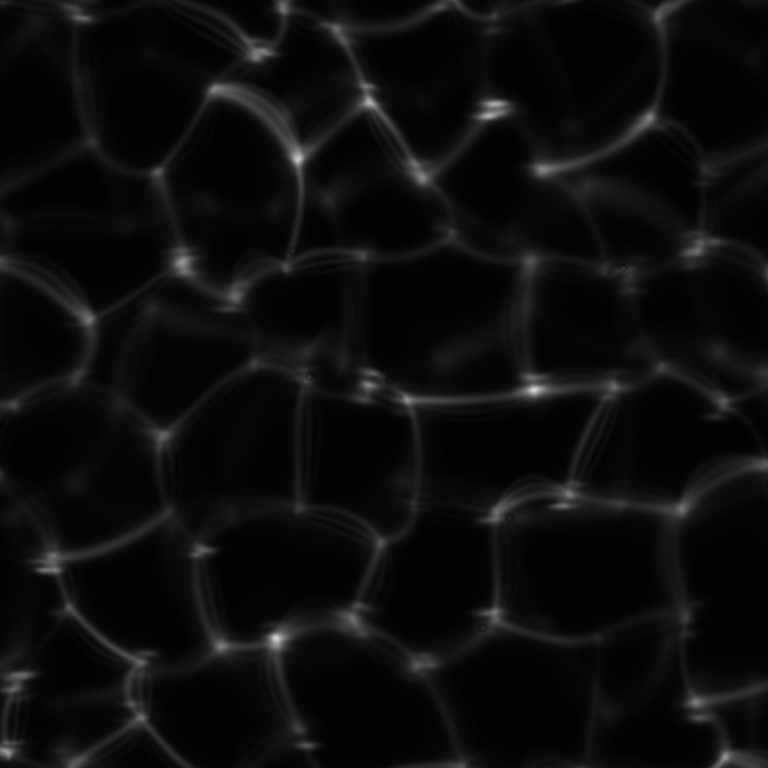
Reproduce this texture procedurally as a three.js fragment shader.

```glsl
// Dim, out-of-focus cell walls on black, as in a micrograph of soft tissue.
// A jittered honeycomb of nodes is joined by bowed, fringed, fading strands; nodes
// carry horizontal streaks, and a second, blurred network lies faintly behind.

varying vec2 vUv;

const vec3  BACKGROUND   = vec3(0.009, 0.002, 0.009);
const vec3  GLOW_TINT    = vec3(1.0, 0.99, 1.0);
const vec2  PITCH        = vec2(0.095, 0.165);  // node spacing
const vec2  JITTER       = vec2(0.85, 0.52);    // in units of PITCH
const float ZIGZAG       = 0.17;                // turns bricks into hexagons
const float WARP         = 0.04;
const float WOBBLE       = 0.013;
const float BOW          = 0.034;
const float FRINGE_BOW   = 0.0155;              // gap between parallel fringes
const float FRINGE_GAIN  = 0.7;
const float WALL_WIDTH   = 0.0074;
const float HALO_WIDTH   = 0.014;
const float HALO_GAIN    = 0.27;
const float WALL_DIM     = 0.055;
const float WALL_BRIGHT  = 0.25;
const float MIDDLE_FADE  = 0.3;
const float UPRIGHT_GAIN = 0.78;
const float KNOT_GAIN    = 0.48;
const vec2  STREAK_SIZE  = vec2(0.016, 0.0052);
const float GHOST_GAIN   = 0.26;
const float GHOST_BLUR   = 1.5;
const float HAZE         = 0.012;
const float DUST_GRID    = 7.0;
const float DUST_RADIUS  = 0.0045;

vec3 hash3(vec2 p) {
  vec3 q = fract(p.xyx * vec3(0.1031, 0.1030, 0.0973));
  q += dot(q, q.yxz + 33.33);
  return fract((q.xxy + q.yzz) * q.zyx);
}

float noise(vec2 p) {
  vec2 i = floor(p), f = fract(p);
  f = f * f * (3.0 - 2.0 * f);
  float low  = mix(hash3(i).x, hash3(i + vec2(1.0, 0.0)).x, f.x);
  float high = mix(hash3(i + vec2(0.0, 1.0)).x, hash3(i + 1.0).x, f.x);
  return mix(low, high, f.y);
}

vec2 noise2(vec2 p) { return vec2(noise(p + 5.0), noise(p + 40.0)) - 0.5; }

float gauss(float x) { return exp(-x * x); }

bool opensUpward(vec2 id) { return mod(id.x + id.y, 2.0) < 0.5; }

vec2 nodeAt(vec2 id, float seed) {
  vec2 shift = (hash3(id + seed).xy - 0.5) * JITTER;
  shift.y += opensUpward(id) ? ZIGZAG : -ZIGZAG;
  return (id + shift) * PITCH;
}

// One wall: a bent strand with soft halo and two weaker fringes on one side
float wall(vec2 p, vec2 a, vec2 b, vec3 rnd, float blur) {
  vec2 ab = b - a;
  float h = clamp(dot(p - a, ab) / dot(ab, ab), 0.0, 1.0);
  float arch = 4.0 * h * (1.0 - h);
  vec2 normal = normalize(vec2(-ab.y, ab.x));
  vec2 q = p - a - ab * h - normal * arch * (rnd.x - 0.5) * BOW;
  vec2 fringe = normal * (0.35 + 0.65 * arch) * FRINGE_BOW * (rnd.z < 0.5 ? -1.0 : 1.0);
  float width = WALL_WIDTH * blur * mix(0.75, 1.4, rnd.z);
  float d = length(q);
  float glow = gauss(d / width) + HALO_GAIN * exp(-d / (HALO_WIDTH * blur));
  glow += FRINGE_GAIN * rnd.x * (gauss(length(q - fringe) / (width * 0.65))
        + 0.5 * gauss(length(q - 1.8 * fringe) / (width * 0.6)));
  return glow * mix(WALL_DIM, WALL_BRIGHT, rnd.y * rnd.y) * (1.0 - MIDDLE_FADE * arch);
}

// Stacked horizontal streaks over a round glow
float knot(vec2 p, vec2 id) {
  float strength = hash3(id + 71.0).x;
  float light = 0.25 * gauss(length(p) / 0.021);
  for (int k = 0; k < 4; k++) {
    float row = float(k) - 1.5;
    vec3 rnd = hash3(id + 90.0 + 17.0 * row);
    vec2 offset = vec2((rnd.x - 0.5) * 0.026, row * 0.0105 + (rnd.y - 0.5) * 0.008);
    light += rnd.z * rnd.z * gauss(length((p - offset) / STREAK_SIZE));
  }
  return light * strength * sqrt(strength) * KNOT_GAIN;
}

float network(vec2 p, float seed, float blur, float knotGain) {
  vec2 base = floor(p / PITCH);
  float walls = 0.0, knots = 0.0;
  for (int j = -2; j <= 2; j++) {
    for (int i = -2; i <= 2; i++) {
      vec2 id = base + vec2(float(i), float(j));
      vec2 a = nodeAt(id, seed);
      float level = wall(p, a, nodeAt(id + vec2(1.0, 0.0), seed), hash3(id + seed + 31.0), blur);
      walls += level * level;
      if (opensUpward(id)) {
        float upright = UPRIGHT_GAIN
          * wall(p, a, nodeAt(id + vec2(0.0, 1.0), seed), hash3(id + seed + 53.0), blur);
        walls += upright * upright;
      }
      knots += knot(p - a, id + seed);
    }
  }
  knots *= knotGain * mix(0.6, 1.3, noise(p * vec2(70.0, 130.0)));
  return sqrt(walls) * mix(0.4, 1.6, noise(p * 14.0 + seed)) + knots;
}

// Sparse, faint dark rings of dust
float dust(vec2 p) {
  vec2 id = floor(p * DUST_GRID);
  vec3 rnd = hash3(id + 203.0);
  vec2 centre = (id + mix(vec2(0.15), vec2(0.85), rnd.xy)) / DUST_GRID;
  return step(0.65, rnd.z) * gauss((length(p - centre) - DUST_RADIUS) / 0.0013);
}

void main() {
  vec2 p = vUv + WARP * noise2(vUv * 3.2) + WOBBLE * noise2(vUv * 13.0 + 20.0);
  float light = network(p, 12.0, 1.0, 1.0);
  light += GHOST_GAIN * network(p * 0.85 + vec2(0.37, 0.21), 140.0, GHOST_BLUR, 0.0);
  light += HAZE * noise(vUv * 5.0 + 9.0) * noise(vUv * 9.0 + 60.0);
  light *= 1.0 - 0.35 * dust(vUv);
  gl_FragColor = vec4(BACKGROUND + GLOW_TINT * light, 1.0);
}
```
